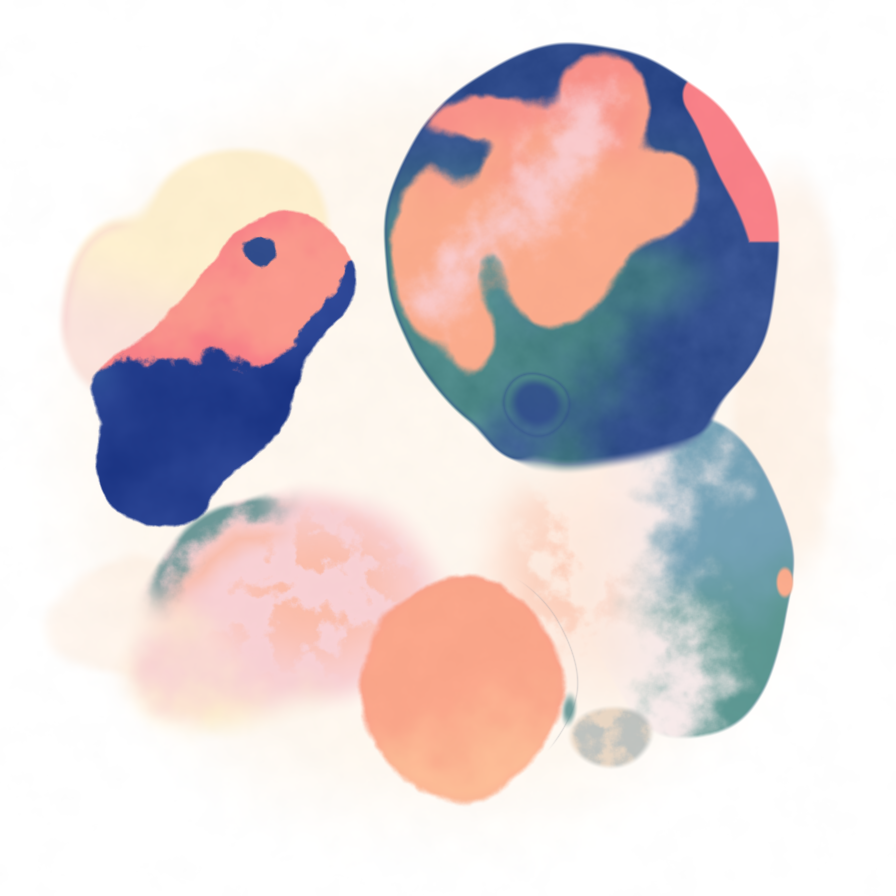
A three.js fragment shader for this background:

```glsl
varying vec2 vUv;

float hash(vec2 p) {
  vec3 q = fract(p.xyx * .1031);
  q += dot(q, q.yzx + 33.33);
  return fract((q.x + q.y) * q.z);
}

float noise(vec2 p) {
  vec2 i = floor(p), f = fract(p), e = vec2(1, 0);
  f *= f * (3. - 2. * f);
  return mix(mix(hash(i), hash(i + e), f.x),
             mix(hash(i + e.yx), hash(i + 1.), f.x), f.y);
}

float fbm(vec2 p) {
  float sum = 0., amp = .5;
  for (int i = 0; i < 5; i++) {
    sum += amp * noise(p);
    p = mat2(1.6, 1.2, -1.2, 1.6) * p + 7.3;
    amp *= .5;
  }
  return sum - .48;
}

float oval(vec2 p, float x, float y, float w, float h) {
  return (length((p - vec2(x, y)) / vec2(w, h)) - 1.) * min(w, h);
}

float capsule(vec2 p, vec2 a, vec2 b) {
  vec2 ab = b - a;
  return length(p - a - ab * clamp(dot(p - a, ab) / dot(ab, ab), 0., 1.));
}

float join(float a, float b) {
  float h = max(.03 - abs(a - b), 0.);
  return min(a, b) - h * h * 8.;
}

float rise(float a, float b, float x) { return smoothstep(a, b, x); }

float fill(float d, float soft) { return 1. - rise(-soft, soft, d); }

void main() {
  vec2 uv = vUv;
  float cloud = fbm(uv * 9.), fine = fbm(uv * 38. + 4.);
  vec2 wob = uv + .012 * (vec2(noise(uv * 13.), noise(uv * 13. + 31.)) - .5);
  vec2 bleed = uv + .05 * vec2(cloud, fbm(uv * 9. + 19.));

  vec3 navy = vec3(.19, .3, .55), green = vec3(.3, .53, .53);
  vec3 coral = vec3(.97, .5, .53), orange = vec3(.98, .67, .55);
  vec3 pink = vec3(.97, .8, .82), cream = vec3(.99, .93, .79);

  // Paper and faint outer washes
  vec3 col = mix(vec3(1), vec3(.995, .968, .935), fill(length(bleed - .5) - .41, .08));
  float wash = min(oval(bleed, .88, .59, .06, .22), oval(bleed, .14, .31, .08, .07));
  col = mix(col, vec3(.99, .92, .86), .5 * fill(wash, .01));

  // Pale halo behind the left drop
  float halo = join(oval(wob, .267, .75, .1, .082), oval(wob, .143, .655, .073, .1));
  vec3 tone = mix(vec3(.98, .88, .85), cream, rise(.6, .71, uv.y + .3 * uv.x - .06));
  col = mix(col, tone, .9 * fill(halo, .006));
  col = mix(col, pink, .7 * fill(abs(halo + .006), .009) * fill(uv.x - .14, .02) * rise(.61, .65, uv.y));

  // Left drop, coral above navy
  float drop = capsule(wob, vec2(.32, .692), vec2(.18, .487)) - .072;
  drop = join(drop, oval(wob, .235, .57, .095, .085));
  drop = join(drop, oval(wob, .15, .565, .045, .045)) + .01 * fine;
  float tide = uv.y - .594 - 1.3 * max(uv.x - .302, 0.) + .05 * (fine + cloud);
  tone = mix(coral, vec3(.98, .6, .55), rise(-.1, .2, cloud));
  vec3 deep = navy + vec3(-.04, -.05, .01) + .15 * cloud;
  deep = mix(deep, vec3(.25, .43, .67), .7 * fill(length(uv - vec2(.11, .58)), .04));
  tone = mix(tone, deep, fill(tide, .005));
  tone = mix(tone, navy, fill(oval(wob, .293, .723, .016, .016) + .02 * fine, .002));
  col = mix(col, tone, fill(drop, .002));

  // Lower left cloud with a green rim
  float puff = oval(wob, .325, .335, .16, .117);
  float side = fill(uv.x - .31, .035) * rise(.3, .37, uv.y);
  tone = mix(cream, pink, rise(.2, .31, uv.y + .25 * uv.x - .06 + .2 * cloud));
  tone = mix(tone, orange, .7 * rise(0., .15, cloud * .5 + fine) * fill(oval(uv, .35, .34, .09, .07), .05));
  tone = mix(tone, orange, .75 * side * fill(abs(puff + .036 + .05 * cloud) - .008, .018));
  tone = mix(tone, green, .9 * side * fill(abs(puff + .005) - .01 + .04 * fine, .012));
  puff = join(puff, oval(bleed, .24, .25, .09, .06));
  col = mix(col, tone, .9 * fill(puff, mix(.02, .004, side)));

  // Lower right wash, peach fading into teal
  col = mix(col, vec3(.99, .9, .85), .8 * fill(oval(bleed, .69, .36, .12, .13), .06));
  col = mix(col, vec3(.98, .76, .67), .7 * rise(-.03, .15, cloud + .6 * fine) * fill(oval(bleed, .64, .36, .06, .08), .05));
  float leaf = oval(wob, .768, .355, .114, .182);
  tone = mix(vec3(.36, .59, .57), vec3(.45, .63, .71), rise(.28, .44, uv.y + .2 * cloud));
  tone = mix(vec3(.97, .92, .92), tone, rise(.69, .85, uv.x + .25 * cloud + .15 * fine - .2 * min(uv.y - .28, 0.)));
  tone = mix(tone, navy, .6 * fill(abs(leaf), .002) * rise(.79, .85, uv.x));
  col = mix(col, tone, fill(leaf, .002) * rise(.64, .76, uv.x));
  col = mix(col, orange, fill(oval(uv, .876, .35, .009, .016), .002));

  // Bead and thin drying line
  tone = mix(vec3(.9, .82, .74), vec3(.7, .72, .71), rise(.65, .73, uv.x + .3 * fine));
  col = mix(col, tone, .85 * fill(oval(wob, .684, .177, .045, .033), .004));
  float line = abs(oval(wob, .53, .24, .112, .125));
  col = mix(col, vec3(.62, .63, .66), .6 * fill(line, .002) * rise(.57, .61, uv.x) * rise(.16, .18, uv.y));
  col = mix(col, green, .8 * fill(oval(wob, .634, .205, .006, .014), .004));

  // Orange disc
  float disc = oval(wob, .516, .232, .112, .122) + .012 * fine;
  tone = mix(vec3(.99, .74, .59), vec3(.98, .65, .54), rise(.13, .27, uv.y + .3 * cloud));
  col = mix(col, mix(tone, coral, .25 * fill(abs(disc), .012)), fill(disc, .004));

  // Large globe, navy flowing into green
  float globe = oval(wob, .65, .718, .22, .234);
  globe = join(globe, oval(wob, .575, .512, .022, .022));
  globe = join(globe, oval(wob, .69, .525, .09, .03));
  float sea = fill(uv.x - .45 - .35 * uv.y + .3 * cloud, .1) * fill(uv.y - .79, .09);
  sea = max(sea, .8 * fill(oval(bleed, .68, .68, .09, .05), .03));
  deep = mix(navy, green, sea) + .12 * cloud + .06 * fine;

  // Warm island with a pale vein
  float land = join(oval(wob, .672, .885, .05, .057), oval(wob, .625, .775, .095, .095));
  land = join(land, oval(wob, .736, .785, .045, .05));
  land = join(land, oval(wob, .488, .712, .05, .095));
  land = join(land, oval(wob, .523, .622, .025, .04));
  land = join(land, oval(wob, .618, .681, .052, .042));
  land = join(land, oval(bleed, .545, .867, .055, .025));
  vec2 bend = vec2(.585, .755);
  float vein = min(capsule(bleed, vec2(.655, .87), bend), capsule(bleed, bend, vec2(.495, .675)));
  tone = mix(orange, coral, .6 * rise(.78, .9, uv.y + .2 * cloud));
  tone = mix(tone, pink, .9 * fill(vein - .02 - .08 * fine, .035));
  deep = mix(deep, tone, fill(land + .01 * fine, .004));

  // Coral sliver, ringed spot and dark rim
  float sliver = max(capsule(wob, vec2(.79, .895), vec2(.862, .74)) - .027, .73 - uv.y);
  float spot = length(wob - vec2(.6, .548));
  float ink = max(.85 * fill(spot - .026, .007), .8 * fill(abs(spot - .036), .004));
  deep = mix(deep, navy, max(ink, .85 * fill(abs(globe + .002), .004)));
  float dry = .002 + .006 * fill(uv.y - .51, .01) * rise(.57, .6, uv.x);
  col = mix(col, mix(deep, coral, fill(sliver, .002)), fill(globe, dry));

  gl_FragColor = vec4(col + .02 * fine, 1);
}
```
